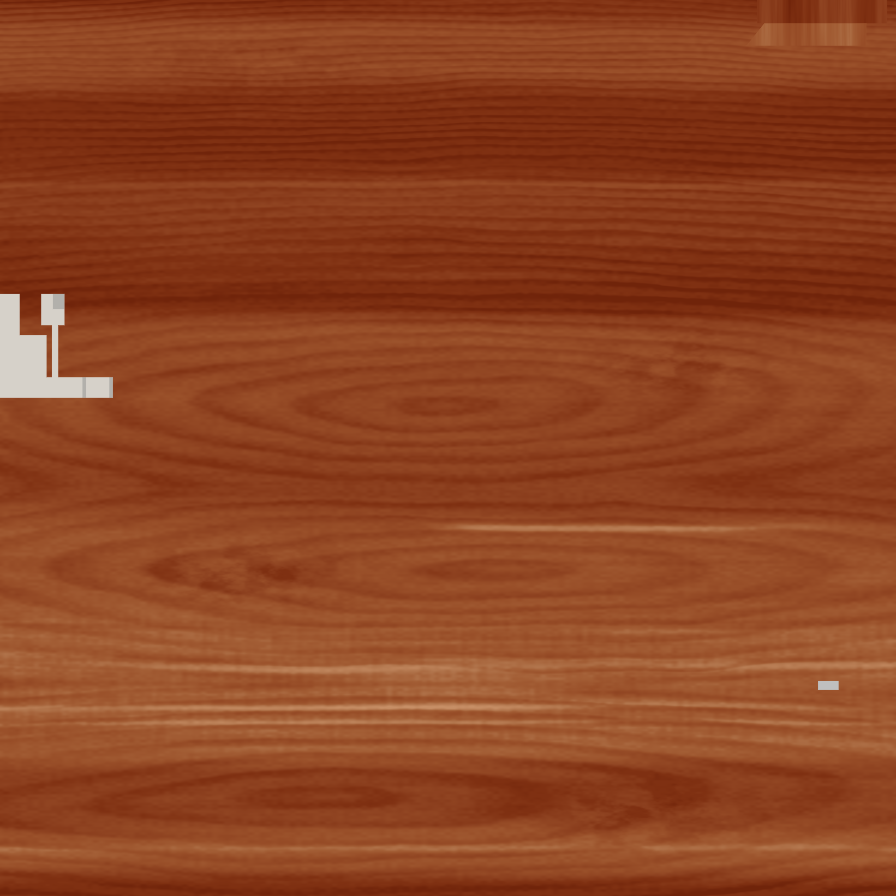
Write a WebGL 1 fragment shader that draws this texture.

```glsl
precision highp float;

uniform vec2 u_resolution;

const vec3 PALE = vec3(0.84, 0.82, 0.79);
const vec3 PALE_SHADE = vec3(0.70, 0.69, 0.67);

float hash(vec2 p) {
  vec3 q = fract(vec3(p.xyx) * 0.1031);
  q += dot(q, q.yzx + 33.33);
  return fract((q.x + q.y) * q.z);
}

float noise(vec2 p) {
  vec2 i = floor(p), f = fract(p);
  f = f * f * (3.0 - 2.0 * f);
  return mix(mix(hash(i), hash(i + vec2(1.0, 0.0)), f.x),
             mix(hash(i + vec2(0.0, 1.0)), hash(i + 1.0), f.x), f.y);
}

float fbm(vec2 p) {
  float sum = 0.0, gain = 0.5;
  for (int i = 0; i < 4; i++) {
    sum += gain * noise(p);
    p = p * 2.03 + 17.3;
    gain *= 0.5;
  }
  return sum / 0.9375;
}

float bell(float x, float center, float width) {
  float d = (x - center) / width;
  return exp(-d * d);
}

float smoothMin(float a, float b, float k) {
  float h = max(k - abs(a - b), 0.0) / k;
  return min(a, b) - h * h * k * 0.25;
}

// Soft-edged rectangle mask
float box(vec2 p, vec2 lo, vec2 hi, float soft) {
  vec2 d = abs(p - 0.5 * (lo + hi)) - 0.5 * (hi - lo);
  return 1.0 - smoothstep(-soft, soft, max(d.x, d.y));
}

// Wood colour from dark (0) to light (1)
vec3 woodColor(float tone) {
  vec3 c = mix(vec3(0.44, 0.14, 0.04), vec3(0.50, 0.19, 0.07), smoothstep(-0.1, 0.15, tone));
  c = mix(c, vec3(0.55, 0.25, 0.12), clamp((tone - 0.15) / 0.20, 0.0, 1.0));
  c = mix(c, vec3(0.60, 0.31, 0.16), clamp((tone - 0.35) / 0.23, 0.0, 1.0));
  c = mix(c, vec3(0.64, 0.37, 0.21), clamp((tone - 0.58) / 0.20, 0.0, 1.0));
  c = mix(c, vec3(0.69, 0.45, 0.29), clamp((tone - 0.78) / 0.17, 0.0, 1.0));
  return mix(c, vec3(0.78, 0.56, 0.40), clamp((tone - 0.95) / 0.30, 0.0, 1.0));
}

// Broad light and dark bands, from top (0) to bottom (1)
float bandTone(float y) {
  float tone = mix(0.14, 0.55, smoothstep(0.0, 0.045, y));
  tone = mix(tone, 0.14, smoothstep(0.075, 0.115, y));
  tone = mix(tone, 0.33, smoothstep(0.18, 0.21, y));
  tone = mix(tone, 0.21, smoothstep(0.23, 0.29, y));
  tone = mix(tone, 0.06, smoothstep(0.30, 0.335, y));
  tone = mix(tone, 0.54, smoothstep(0.335, 0.375, y));
  tone = mix(tone, 0.36, smoothstep(0.43, 0.55, y));
  tone = mix(tone, 0.61, smoothstep(0.555, 0.60, y));
  tone = mix(tone, 0.77, smoothstep(0.66, 0.70, y));
  tone = mix(tone, 0.36, smoothstep(0.835, 0.865, y));
  tone = mix(tone, 0.68, smoothstep(0.90, 0.945, y));
  return mix(tone, 0.08, smoothstep(0.955, 0.995, y));
}

// Distance from the heart of an elongated growth ring
float ringDistance(vec2 p, vec2 center, float slant) {
  return length((p - center) * vec2(slant, 1.0));
}

// Dark late-wood lines around three ring hearts
float ringLines(vec2 p) {
  vec2 q = p + vec2(0.0, 0.030 * (fbm(p * vec2(3.0, 9.0)) - 0.5));
  float d = ringDistance(q, vec2(0.50, 0.45), 0.17);
  d = smoothMin(d, ringDistance(q, vec2(0.56, 0.637), 0.13), 0.035);
  d = smoothMin(d, ringDistance(q, vec2(0.38, 0.895), 0.12), 0.03);
  float phase = fract(48.0 * d + 90.0 * d * d + 0.6 * noise(q * vec2(4.0, 30.0)));
  return smoothstep(0.25, 0.75, phase) * (1.0 - smoothstep(0.75, 1.0, phase));
}

// Mottled dark stain
float stain(vec2 p, vec2 center, vec2 size) {
  vec2 d = (p - center) / size;
  return exp(-dot(d, d)) * smoothstep(0.35, 0.65, fbm(p * vec2(38.0, 75.0)));
}

float woodTone(vec2 p) {
  float y = p.y + 0.014 * (fbm(p * vec2(2.5, 7.0) + 4.0) - 0.5);
  float light = smoothstep(0.67, 0.70, y) * (1.0 - smoothstep(0.82, 0.85, y));
  float tone = bandTone(y);
  // Streaks and fibres
  tone += (0.20 + 0.12 * light) * (fbm(vec2(p.x * 2.0, y * 65.0)) - 0.5);
  tone += (0.08 + 0.12 * light) * (noise(vec2(p.x * 4.0, y * 190.0)) - 0.5);
  tone += 0.12 * (fbm(p * vec2(6.0, 22.0) + 31.0) - 0.5);
  tone += 0.11 * (noise(p * vec2(150.0, 330.0)) - 0.5);
  tone += 0.08 * light * (noise(p * vec2(170.0, 45.0)) - 0.5);
  tone -= ringLines(p) * (0.10 + 0.14 * noise(p * vec2(4.0, 14.0) + 8.0));
  // Pale veins
  float vein = smoothstep(0.46, 0.54, p.x) * (1.0 - smoothstep(0.78, 0.98, p.x));
  tone += 0.55 * vein * bell(y, 0.588, 0.0045);
  float patchy = 0.4 + 0.6 * noise(vec2(p.x * 6.0, y * 20.0));
  tone += patchy * (0.30 * bell(y, 0.745, 0.005) + 0.42 * bell(y, 0.790, 0.0035)
    + 0.42 * bell(y, 0.807, 0.003) + 0.35 * bell(y, 0.946, 0.004) + 0.22 * bell(y, 0.206, 0.004));
  // Stains
  tone -= 0.22 * stain(p, vec2(0.76, 0.41), vec2(0.09, 0.035));
  tone -= 0.26 * stain(p, vec2(0.27, 0.64), vec2(0.11, 0.035));
  tone -= 0.22 * stain(p, vec2(0.72, 0.91), vec2(0.12, 0.04));
  return tone - 0.14 * stain(p, vec2(0.28, 0.07), vec2(0.15, 0.03));
}

void main() {
  vec2 p = gl_FragCoord.xy / u_resolution;
  p.y = 1.0 - p.y;
  float soft = 0.6 / min(u_resolution.x, u_resolution.y);
  vec3 color = woodColor(woodTone(p));

  // Cross-grain inlay in the upper corner
  float grain = fbm(vec2(p.x * 110.0, p.y * 5.0)) - 0.5;
  float slant = 0.833 + max(0.0, 0.051 - p.y) * 0.8;
  color = mix(color, woodColor(0.20 + 0.7 * grain), box(p, vec2(0.845, -0.1), vec2(0.99, 0.026), soft));
  color = mix(color, woodColor(0.68 + 0.6 * grain), box(p, vec2(slant, 0.026), vec2(0.967, 0.051), soft));

  // Pale stepped blocks
  float pale = box(p, vec2(-0.1, 0.328), vec2(0.022, 0.444), soft);
  pale = max(pale, box(p, vec2(-0.1, 0.374), vec2(0.052, 0.444), soft));
  pale = max(pale, box(p, vec2(-0.1, 0.421), vec2(0.126, 0.444), soft));
  pale = max(pale, box(p, vec2(0.046, 0.328), vec2(0.072, 0.363), soft));
  pale = max(pale, box(p, vec2(0.058, 0.36), vec2(0.065, 0.425), soft));
  float shade = box(p, vec2(0.059, 0.328), vec2(0.072, 0.345), soft);
  shade = max(shade, box(p, vec2(0.092, 0.421), vec2(0.096, 0.444), soft));
  shade = max(shade, box(p, vec2(0.122, 0.421), vec2(0.126, 0.444), soft));
  color = mix(color, mix(PALE, PALE_SHADE, shade), pale);
  color = mix(color, vec3(0.75), box(p, vec2(0.913, 0.76), vec2(0.936, 0.77), soft));

  gl_FragColor = vec4(color, 1.0);
}
```
